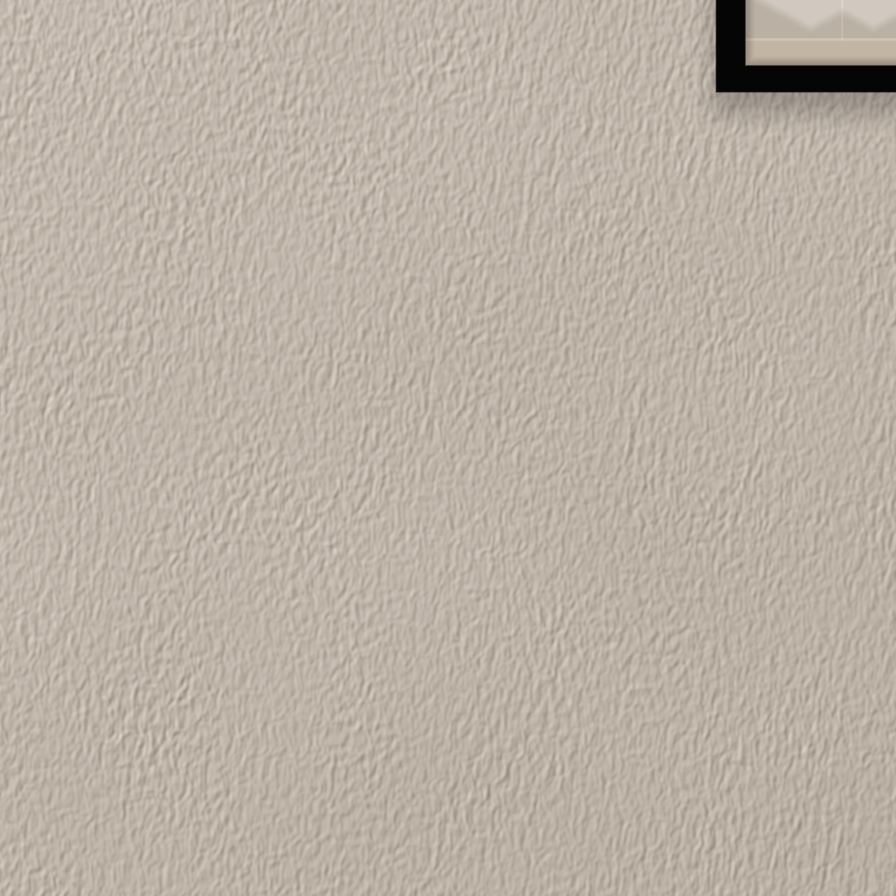
A three.js fragment shader for this texture:

```glsl
// Beige rough plaster wall with the corner of a black frame at the top right.
varying vec2 vUv;

vec2 hashGradient(vec2 cell) {
  vec3 h = fract(vec3(cell.xyx) * vec3(0.1031, 0.1030, 0.0973));
  h += dot(h, h.yzx + 33.33);
  float angle = 6.2832 * fract((h.x + h.y) * h.z);
  return vec2(cos(angle), sin(angle));
}

float gradientNoise(vec2 p) {
  vec2 i = floor(p);
  vec2 f = p - i;
  vec2 u = f * f * f * (f * (f * 6.0 - 15.0) + 10.0);
  float a = dot(hashGradient(i), f);
  float b = dot(hashGradient(i + vec2(1.0, 0.0)), f - vec2(1.0, 0.0));
  float c = dot(hashGradient(i + vec2(0.0, 1.0)), f - vec2(0.0, 1.0));
  float d = dot(hashGradient(i + 1.0), f - 1.0);
  return mix(mix(a, b, u.x), mix(c, d, u.x), u.y);
}

// Plaster relief: tall trowelled grains mixed with rounder crumbs
float plasterHeight(vec2 p) {
  vec2 bend = vec2(gradientNoise(p * 38.0 + 7.0), gradientNoise(p * 45.0 + 53.0));
  vec2 q = p + vec2(0.0035, 0.006) * bend;
  q.x -= 0.12 * q.y;
  float streaky = smoothstep(-0.3, 0.35, gradientNoise(p * vec2(9.0, 4.0) + 21.0) + 0.25 * (p.x - 0.5));
  float streaks = gradientNoise(q * vec2(132.0, 48.0) + 11.0);
  float crumbs = gradientNoise(q * vec2(118.0, 80.0) + 87.0);
  float fine = gradientNoise(q * vec2(205.0, 115.0) + 140.0);
  return mix(crumbs, streaks, streaky) + 0.65 * fine;
}

// Signed distance to a box given by its lower left and upper right corners
float boxDistance(vec2 p, vec2 low, vec2 high) {
  vec2 d = abs(p - 0.5 * (low + high)) - 0.5 * (high - low);
  return length(max(d, 0.0)) + min(max(d.x, d.y), 0.0);
}

float cover(float dist) {
  return 1.0 - smoothstep(-0.0012, 0.0012, dist);
}

vec3 wallColor(vec2 p) {
  // Side light: slope of the relief along the light direction
  vec2 toLight = vec2(-0.0015, 0.0011);
  float slope = plasterHeight(p - toLight) - plasterHeight(p + toLight);
  float strength = 0.108 + 0.05 * gradientNoise(p * 8.0 + 3.0);
  float relief = slope * strength * (slope < 0.0 ? 1.15 : 0.9);

  // Broad falloff of the room light
  float light = 0.02 * (p.y - 0.5) - 0.016 * (p.x - 0.5);
  light += 0.012 * gradientNoise(p * 4.0 + 60.0);
  vec3 color = vec3(0.745, 0.703, 0.658) + light * vec3(1.0, 1.05, 1.1);
  return color + relief * vec3(0.97, 1.0, 1.04);
}

// Pale print behind the glass, with a ledge and soft folded shapes
vec3 printColor(vec2 p) {
  float fold = abs(p.x - 0.94);
  vec3 color = mix(vec3(0.73, 0.69, 0.64), vec3(0.82, 0.79, 0.75),
                   smoothstep(-0.008, 0.008, p.y - 0.968 - 0.55 * abs(fold - 0.035)));
  color += 0.04 * (1.0 - smoothstep(0.0005, 0.002, fold));
  color = mix(vec3(0.76, 0.71, 0.64), color, smoothstep(0.954, 0.957, p.y));
  color += 0.07 * (1.0 - smoothstep(0.0006, 0.0022, abs(p.y - 0.956)));
  float innerShade = min(p.x - 0.832, p.y - 0.927);
  return color * mix(0.8, 1.0, smoothstep(0.0, 0.012, innerShade));
}

void main() {
  vec3 color = wallColor(vUv);

  // Soft shadow below the frame
  float shadow = 1.0 - smoothstep(-0.004, 0.045, boxDistance(vUv, vec2(0.815, 0.892), vec2(1.3)));
  color *= 1.0 - 0.2 * shadow;

  // Frame and its opening
  float outer = boxDistance(vUv, vec2(0.799, 0.897), vec2(1.3));
  float inner = boxDistance(vUv, vec2(0.832, 0.927), vec2(1.3));
  color = mix(color, vec3(0.022, 0.021, 0.018), cover(outer));
  color = mix(color, printColor(vUv), cover(inner));

  gl_FragColor = vec4(color, 1.0);
}
```
